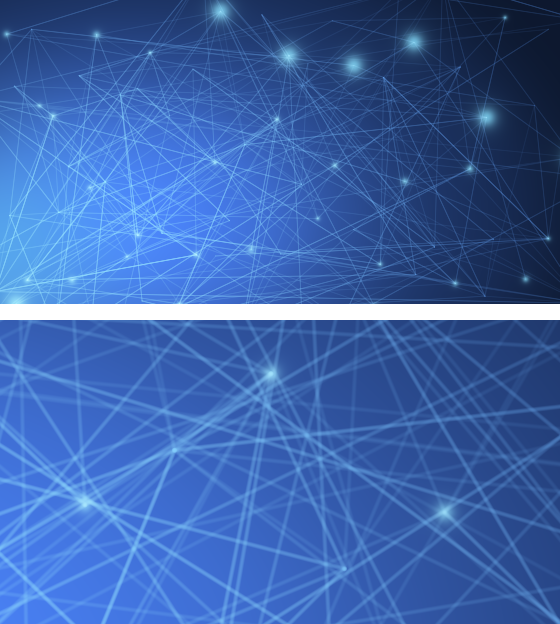
Top, the full canvas; bottom, a detail of the centre.
A Shadertoy shader for this background:

```glsl
// Glowing blue web of thin straight links and light points over a soft radial gradient.

const int   LINKS       = 250;
const int   SPARKS      = 42;
const float NODES       = 84.0;   // nodes shared by the links, numbered left to right
const float SWEEP       = 1.7;    // nodes the chain advances per hop
const float REACH       = 52.0;   // random spread of a hop, in nodes
const float MARGIN      = 0.12;   // how far nodes spill over the canvas edge
const float CROWDING    = 0.30;   // packs nodes toward the lower left
const float LINE_WIDTH  = 0.0034; // in canvas heights
const float LINE_GAIN   = 0.62;
const float SPARK_SIZE  = 0.032;
const vec2  GLOW_CENTRE = vec2(0.42, 0.27);
const vec2  GLOW_SCALE  = vec2(0.70, 1.0);
const vec2  TEAL_CENTRE = vec2(0.0, 0.17);
const vec3  BRIGHT_BLUE = vec3(0.29, 0.51, 0.98);
const vec3  MID_BLUE    = vec3(0.215, 0.375, 0.72);
const vec3  DEEP_BLUE   = vec3(0.105, 0.19, 0.37);
const vec3  NIGHT_BLUE  = vec3(0.05, 0.095, 0.185);
const vec3  TEAL        = vec3(0.36, 0.70, 0.95);
const vec3  FAR_LINE    = vec3(0.30, 0.52, 0.90);
const vec3  NEAR_LINE   = vec3(0.42, 0.78, 1.0);
const vec3  SPARK_TINT  = vec3(0.48, 0.85, 1.0);

float hash(float n) {
    n = fract(n * 0.1031);
    n *= n + 33.33;
    n *= n + n;
    return fract(n);
}

// Node position in canvas heights: x grows with the number, y is scattered
vec2 nodePosition(float id, float aspect) {
    vec2 jitter = fract(id * id * vec2(0.137, 0.291));
    vec2 cell = vec2((id + 2.0 * jitter.x) / NODES, fract(id * 0.618 + 0.3 * jitter.y));
    cell *= 1.0 - CROWDING + CROWDING * cell;
    return cell * (vec2(aspect, 1.0) + 2.0 * MARGIN) - MARGIN;
}

vec3 backdrop(vec2 p, float d) {
    vec3 col = mix(BRIGHT_BLUE, MID_BLUE, smoothstep(0.05, 0.52, d));
    col = mix(col, DEEP_BLUE, smoothstep(0.30, 0.82, d));
    col = mix(col, NIGHT_BLUE, smoothstep(0.72, 1.15, d));
    vec2 q = p - TEAL_CENTRE;
    return mix(col, TEAL, 0.8 * exp(-dot(q, q) * 8.0));
}

// One long chain that sweeps over the canvas while hopping between nodes
float linkLight(vec2 p, float aspect, float width) {
    float light = 0.0, invWidth2 = 1.0 / (width * width);
    vec2 a = nodePosition(0.0, aspect);
    for (int i = 1; i <= LINKS; i++) {
        float n = float(i);
        float id = mod(floor(n * SWEEP + hash(n + 5.1) * REACH), NODES);
        vec2 b = nodePosition(id, aspect);
        vec2 pa = p - a, ba = b - a;
        vec2 off = pa - ba * clamp(dot(pa, ba) / max(dot(ba, ba), 1e-5), 0.0, 1.0);
        float fall = max(0.0, 1.0 - dot(off, off) * invWidth2);
        float s = fract(n * 0.618);
        light += fall * fall * (0.25 + 0.75 * s * s);
        a = b;
    }
    return light;
}

// Soft points on every second node: one in four is large, the others are small
float sparkLight(vec2 p, float aspect) {
    float light = 0.0;
    for (int i = 0; i < SPARKS; i++) {
        float id = float(i) * 2.0;
        float size = i % 4 == 0 ? 0.55 + 0.45 * fract(id * 0.373) : 0.22 + 0.2 * fract(id * 0.271);
        vec2 q = (p - nodePosition(id, aspect)) / (SPARK_SIZE * size);
        float fall = 1.0 / (1.0 + dot(q, q));
        light += fall * fall * (0.6 + 0.6 * size);
    }
    return light;
}

void mainImage(out vec4 fragColor, in vec2 fragCoord) {
    float aspect = iResolution.x / iResolution.y;
    vec2 p = fragCoord / iResolution.y;
    float d = length((p - GLOW_CENTRE) * GLOW_SCALE);
    float width = max(LINE_WIDTH, 1.0 / iResolution.y);

    // Links brighten toward the glow; screen blending keeps highlights soft
    float glow = exp(-1.7 * d);
    float gain = LINE_GAIN * mix(0.30, 1.45, glow);
    vec3 tint = mix(FAR_LINE, NEAR_LINE, smoothstep(0.15, 0.75, glow));
    vec3 lines = tint * (1.0 - exp(-gain * linkLight(p, aspect, width)));
    vec3 sparks = SPARK_TINT * (1.0 - exp(-1.4 * sparkLight(p, aspect)));
    vec3 col = 1.0 - (1.0 - backdrop(p, d)) * (1.0 - lines) * (1.0 - sparks);
    fragColor = vec4(col, 1.0);
}
```
